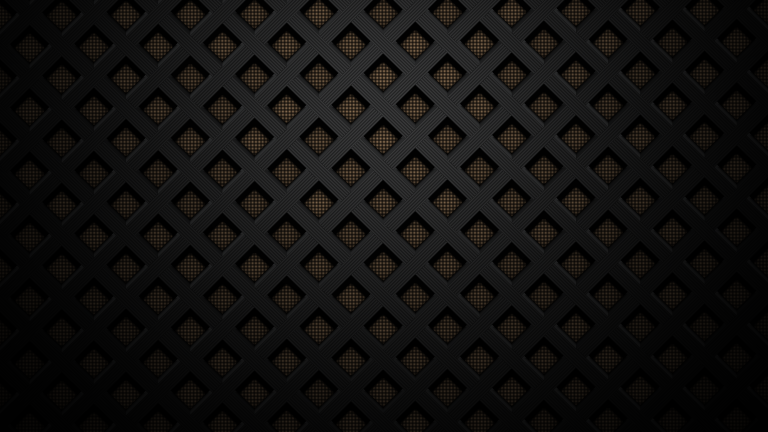
A Shadertoy shader for this pattern:

```glsl
// A dark diagonal lattice of finely ribbed straps over a brown woven cloth.
// A rotated square grid gives the holes; rounded boxes cut the walls and cloth,
// and a soft light from above the middle fades everything toward the edges.

const float TAU = 6.2831853;

float hash(vec2 cell) {
    vec3 h = fract(vec3(cell.xyx) * 0.1031);
    h += dot(h, h.yzx + 33.33);
    return fract((h.x + h.y) * h.z);
}

float roundedBox(vec2 p, float halfSize, float radius) {
    vec2 d = abs(p) - halfSize + radius;
    return length(max(d, 0.0)) + min(max(d.x, d.y), 0.0) - radius;
}

float cover(float dist, float blur) {
    return 1.0 - smoothstep(-blur, blur, dist);
}

// Flat straps with fine ribs that change direction at the crossings
vec3 strapColor(vec2 grid, vec2 local) {
    vec2 offset = 0.5 - abs(local);
    vec2 crossing = floor(grid);
    bool both = max(offset.x, offset.y) < 0.16;
    bool rising = both ? mod(crossing.x + crossing.y, 2.0) < 0.5 : offset.y < offset.x;
    float ribs = cos(TAU * 19.0 * (rising ? grid.y : grid.x));
    return vec3(0.182, 0.183, 0.185) * (1.0 + 0.24 * ribs);
}

// Brown cloth of crossed threads, brightest in the middle of a hole
vec3 clothColor(vec2 p, vec2 local, vec2 cell) {
    vec2 thread = 0.5 + 0.5 * cos(TAU * p / 0.0078);
    float weave = 0.3 + 0.7 * thread.x * thread.y + 0.32 * (thread.x + thread.y);
    float glow = 1.0 - 0.4 * smoothstep(0.08, 0.34, length(local));
    return vec3(0.315, 0.253, 0.187) * weave * glow * (0.9 + 0.2 * hash(cell));
}

void mainImage(out vec4 fragColor, in vec2 fragCoord) {
    vec2 p = (fragCoord - 0.5 * iResolution.xy) / iResolution.y;

    // Slightly tilted staggered rows, turned into a square grid of holes
    vec2 q = (p - vec2(-0.002, 0.472 + 0.0085 * p.x)) / vec2(0.1488, 0.1463);
    vec2 grid = vec2(q.x + q.y, q.x - q.y);
    vec2 cell = floor(grid + 0.5);
    vec2 local = grid - cell;
    float blur = 0.7 / (0.104 * iResolution.y);

    float light = exp(-2.9 * p.x * p.x - 3.4 * (p.y - 0.25) * (p.y - 0.25));
    float hole = roundedBox(local, 0.345, 0.02);

    // Deep hole with the cloth set a little low
    vec2 clothLocal = local - vec2(-0.022, 0.022);
    float clothEdge = roundedBox(clothLocal, 0.235, 0.05);
    vec3 cloth = clothColor(p, clothLocal, cell) * pow(light, 0.65);
    vec3 inside = mix(vec3(0.004) * light, cloth, cover(clothEdge, 0.015 + blur));

    // Lit lower walls; the stronger one changes across the middle
    float side = smoothstep(-0.5, 0.5, p.x);
    float wallRight = smoothstep(0.26 - blur, 0.26 + blur, local.y)
                    * smoothstep(-blur, blur, local.y + local.x);
    float wallLeft = smoothstep(0.26 - blur, 0.26 + blur, -local.x)
                   * smoothstep(-blur, blur, -local.x - local.y);
    float wall = wallRight * mix(1.0, 0.5, side) + wallLeft * mix(0.5, 1.0, side);
    float slope = 0.35 + 0.65 * smoothstep(-0.085, -0.03, hole);
    vec3 wallColor = vec3(0.225, 0.228, 0.232) * pow(light, 0.7) * slope * min(wall, 1.0);
    inside = mix(inside, wallColor, min(wallRight + wallLeft, 1.0));

    vec3 strap = strapColor(grid, local) * light;
    vec3 color = mix(strap, inside, cover(hole, blur));

    fragColor = vec4(color, 1.0);
}
```
